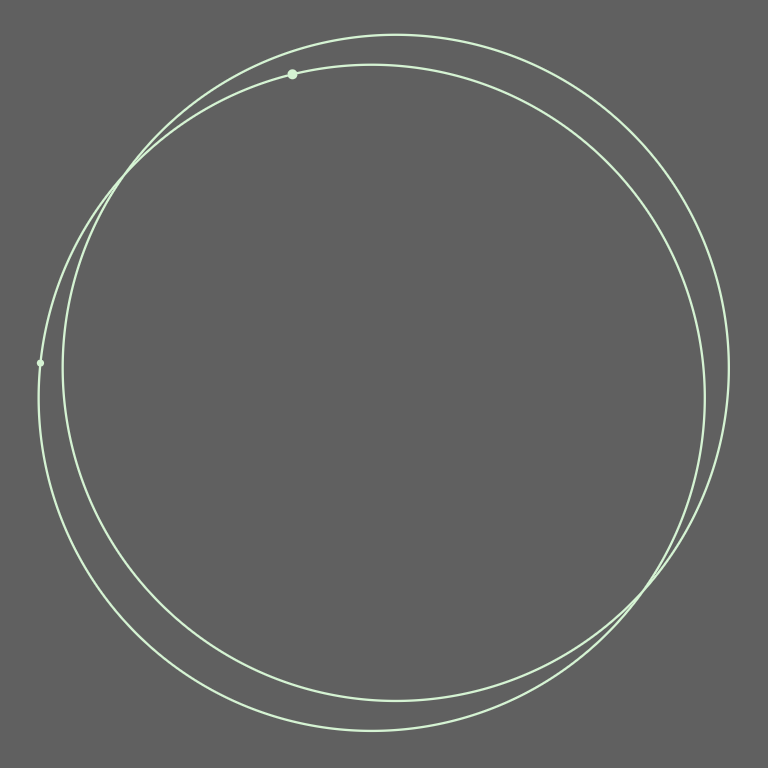
This background is drawn by a Shadertoy shader. Its source:

```glsl
const vec3 BACKDROP = vec3(0.378);
const vec3 PALE_GREEN = vec3(0.835, 0.953, 0.827);

// Coverage of a shape from its signed distance, softened over one pixel
float coverage(float dist, float pixel) {
    return clamp(0.5 - dist / pixel, 0.0, 1.0);
}

float discDistance(vec2 p, vec2 center, float radius) {
    return length(p - center) - radius;
}

float ringDistance(vec2 p, vec2 center, float radius, float halfWidth) {
    return abs(discDistance(p, center, radius)) - halfWidth;
}

vec2 pointOnCircle(vec2 center, float radius, float angle) {
    return center + radius * vec2(cos(angle), sin(angle));
}

void mainImage(out vec4 fragColor, in vec2 fragCoord) {
    float side = min(iResolution.x, iResolution.y);
    float pixel = 1.0 / side;
    vec2 p = (fragCoord - 0.5 * iResolution.xy) / side + 0.5;

    // Two equal orbits, offset along a diagonal
    float orbitRadius = 0.4337;
    float halfWidth = 0.0015;
    vec2 upperOrbit = vec2(0.5153, 0.5210);
    vec2 lowerOrbit = vec2(0.4840, 0.4820);
    float shape = min(ringDistance(p, upperOrbit, orbitRadius, halfWidth),
                      ringDistance(p, lowerOrbit, orbitRadius, halfWidth));

    // Beads riding on the lower orbit
    vec2 largeBead = pointOnCircle(lowerOrbit, orbitRadius, 1.811);
    vec2 smallBead = pointOnCircle(lowerOrbit, orbitRadius, 3.037);
    shape = min(shape, discDistance(p, largeBead, 0.0065));
    shape = min(shape, discDistance(p, smallBead, 0.0047));

    vec3 color = mix(BACKDROP, PALE_GREEN, coverage(shape, pixel));
    fragColor = vec4(color, 1.0);
}
```
